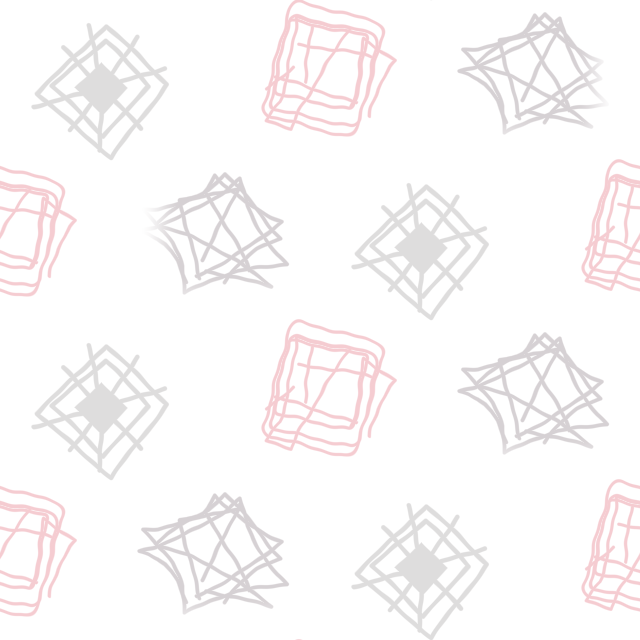
This pattern is drawn by a WebGL 1 fragment shader. Its source:

```glsl
precision highp float;
// Half-drop repeat of three hand-scribbled motifs: diamond web, pink frames, grey star.
uniform vec2 u_resolution;

const float CANVAS = 768.0;            // design units across the canvas
const vec2 STEP = vec2(384.0, 192.0);  // column width and half drop

// Layered sines give the strokes a hand-drawn waver.
vec2 waver(vec2 p, float amount) {
  return p + amount * (sin(p.yx * 0.09 + vec2(0.4, 1.7)) + 0.5 * sin(p.yx * 0.23));
}

// Local position in the half-drop lattice; z holds the column index.
vec3 halfDrop(vec2 p, vec2 center) {
  vec2 d = p - center;
  float column = floor(d.x / STEP.x + 0.5);
  d -= STEP * column;
  d.y = mod(d.y + STEP.y, 2.0 * STEP.y) - STEP.y;
  return vec3(d, column);
}

float segment(vec2 p, vec2 a, vec2 b) {
  vec2 pa = p - a, ba = b - a;
  return length(pa - ba * clamp(dot(pa, ba) / dot(ba, ba), 0.0, 1.0));
}

// Quadratic curve from a to c, pulled towards b.
float curve(vec2 p, vec2 a, vec2 b, vec2 c) {
  float d = 1e3;
  vec2 last = a;
  for (int i = 1; i <= 7; i++) {
    float t = float(i) / 7.0;
    vec2 next = mix(mix(a, b, t), mix(b, c, t), t);
    d = min(d, segment(p, last, next));
    last = next;
  }
  return d;
}

float quad(vec2 p, vec2 a, vec2 b, vec2 c, vec2 e) {
  return min(min(segment(p, a, b), segment(p, b, c)), min(segment(p, c, e), segment(p, e, a)));
}

// Outline of a tilted box with rounded corners.
float frame(vec2 p, vec2 center, vec2 halfSize, float tilt, float radius) {
  float c = cos(tilt), s = sin(tilt);
  vec2 q = p - center;
  q = abs(vec2(c * q.x + s * q.y, c * q.y - s * q.x)) - halfSize + radius;
  return abs(length(max(q, 0.0)) + min(max(q.x, q.y), 0.0) - radius);
}

float diamondWeb(vec2 p) {
  vec2 hub = vec2(0.0, 2.0);
  float d = quad(p, vec2(6, 77), vec2(79, 7), vec2(11, -81), vec2(-78, -4));
  d = min(d, quad(p, vec2(5, 60), vec2(57, 5), vec2(2, -55), vec2(-59, 5)));
  d = min(d, segment(p, hub, vec2(-15, 78)));
  d = min(d, segment(p, hub, vec2(-47, 51)));
  d = min(d, segment(p, hub, vec2(43, 63)));
  d = min(d, segment(p, hub, vec2(76, 26)));
  d = min(d, segment(p, hub, vec2(-82, -20)));
  d = min(d, segment(p, hub, vec2(-37, -49)));
  d = min(d, segment(p, hub, vec2(-2, -72)));
  d = min(d, segment(p, hub, vec2(48, -47)));
  vec2 q = abs(p - hub);
  return min(d, 0.7 * (q.x + q.y - 28.0));  // solid hub
}

float scribbledFrames(vec2 p) {
  float d = frame(p, vec2(-4, -1), vec2(58, 71), -0.26, 15.0);
  d = min(d, frame(p, vec2(-3, -4), vec2(55, 57), -0.22, 11.0));
  d = min(d, frame(p, vec2(-7, 4), vec2(49, 45), -0.20, 5.0));
  // Flap on the right
  d = min(d, segment(p, vec2(44, 35), vec2(84, 10)));
  d = min(d, curve(p, vec2(84, 10), vec2(58, -14), vec2(52, -58)));
  d = min(d, curve(p, vec2(44, 35), vec2(42, 0), vec2(30, -48)));
  // Loose inner strokes
  d = min(d, curve(p, vec2(-33, 27), vec2(10, 25), vec2(58, 13)));
  d = min(d, segment(p, vec2(-19, 50), vec2(-26, -17)));
  d = min(d, segment(p, vec2(-36, 60), vec2(27, 47)));
  d = min(d, curve(p, vec2(27, 47), vec2(-22, -24), vec2(-42, -74)));
  d = min(d, segment(p, vec2(-39, 0), vec2(-73, -23)));
  d = min(d, curve(p, vec2(-36, 60), vec2(-44, 0), vec2(-56, -40)));
  d = min(d, segment(p, vec2(-63, -10), vec2(36, -42)));
  d = min(d, segment(p, vec2(-56, -40), vec2(-72, -61)));
  return min(d, segment(p, vec2(-72, -61), vec2(-42, -74)));
}

float tangledStar(vec2 p) {
  // Upper and left points
  float d = curve(p, vec2(-90, 28), vec2(-25, 32), vec2(8, 72));
  d = min(d, curve(p, vec2(-94, 2), vec2(-30, 20), vec2(26, 65)));
  d = min(d, curve(p, vec2(-72, 14), vec2(-35, 50), vec2(26, 52)));
  d = min(d, curve(p, vec2(-47, 40), vec2(-18, 38), vec2(-4, 70)));
  d = min(d, curve(p, vec2(-90, 28), vec2(-38, -15), vec2(-40, -72)));
  d = min(d, curve(p, vec2(-94, 2), vec2(-55, -5), vec2(-38, -60)));
  d = min(d, segment(p, vec2(-47, 40), vec2(-22, -54)));
  // Right points
  d = min(d, curve(p, vec2(-4, 70), vec2(25, 35), vec2(77, 14)));
  d = min(d, curve(p, vec2(8, 72), vec2(42, 35), vec2(74, -6)));
  d = min(d, curve(p, vec2(26, 65), vec2(38, 5), vec2(82, -37)));
  d = min(d, curve(p, vec2(77, 14), vec2(35, -20), vec2(-25, -52)));
  d = min(d, curve(p, vec2(74, -6), vec2(40, -14), vec2(8, -58)));
  d = min(d, curve(p, vec2(82, -37), vec2(10, -42), vec2(-40, -72)));
  d = min(d, segment(p, vec2(64, -63), vec2(-14, -45)));
  // Crossing strokes
  d = min(d, segment(p, vec2(26, 58), vec2(-20, -32)));
  d = min(d, curve(p, vec2(-16, 48), vec2(12, 10), vec2(38, -45)));
  return min(d, curve(p, vec2(-66, 8), vec2(-5, -10), vec2(64, -63)));
}

float ink(float d, float halfWidth, float soft) {
  return 1.0 - smoothstep(halfWidth - soft, halfWidth + soft, d);
}

void main() {
  vec2 p = gl_FragCoord.xy / u_resolution.x * CANVAS;
  float soft = 0.8 * CANVAS / u_resolution.x;
  vec3 web = halfDrop(p, vec2(122, 660));
  vec3 frames = halfDrop(p, vec2(392, 686));
  vec3 star = halfDrop(p, vec2(262, 488));

  // Upper stars wear away at the outer side; every star pales at its foot.
  float side = star.z > 0.5 ? star.x : -star.x;
  float wear = step(0.5 * CANVAS, p.y - star.y) * smoothstep(45.0, 95.0, side);
  float foot = 0.4 * smoothstep(52.0, 76.0, -star.y);

  vec3 color = vec3(1.0);
  color = mix(color, vec3(0.87, 0.865, 0.865), ink(diamondWeb(waver(web.xy, 0.8)), 2.7, soft));
  color = mix(color, vec3(0.96, 0.80, 0.82), ink(scribbledFrames(waver(frames.xy, 1.3)), 1.9, soft));
  float starInk = ink(tangledStar(waver(star.xy, 0.9)), 2.3, soft);
  color = mix(color, vec3(0.84, 0.82, 0.83), starInk * (1.0 - wear) * (1.0 - foot));
  gl_FragColor = vec4(color, 1.0);
}
```
